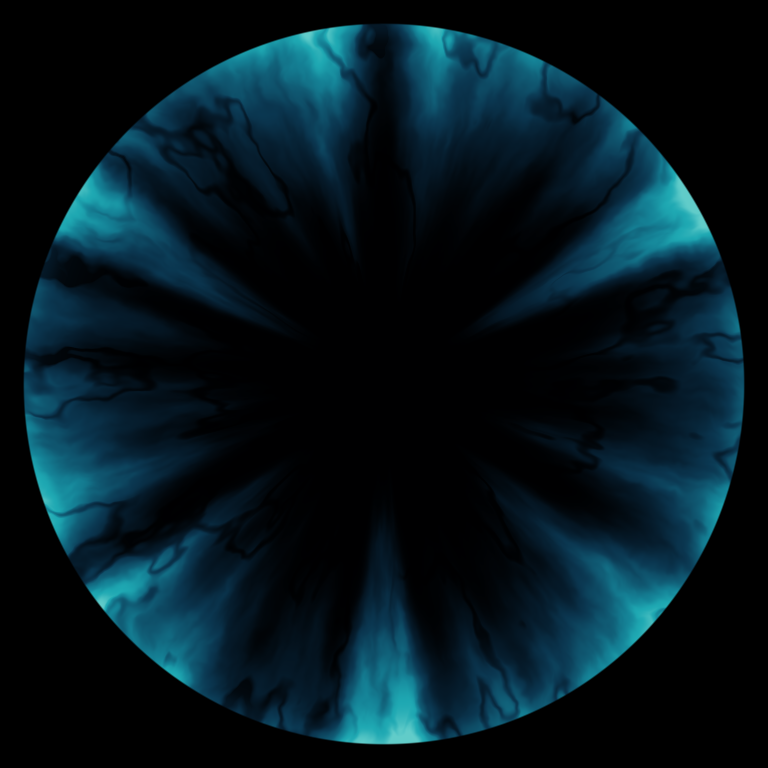
Reproduce this background procedurally as a three.js fragment shader.

```glsl
// A dark disc whose teal rays brighten from a black core to a crisp rim.
// The angle is folded into three mirrored sectors that set the broad beams;
// periodic polar noise then adds wavering fibres and thin dark cracks.

#define DISC_RADIUS 0.469
#define EDGE_SOFTNESS 0.0015
#define BEAM_FALLOFF 1.8
#define SHADE_FALLOFF 6.3
#define WARP_DEGREES 4.5
#define FIBRE_AMOUNT 0.62
#define CRACK_DEPTH 0.23
#define RIM_GLOW 0.07

varying vec2 vUv;

const float TAU = 6.2831853;

float hash(vec2 p) {
  vec3 q = fract(p.xyx * vec3(0.1031, 0.1030, 0.0973));
  q += dot(q, q.yzx + 33.33);
  return fract((q.x + q.y) * q.z);
}

// Value noise that repeats after a whole number of cells in x
float noise(vec2 p, float period) {
  vec2 cell = floor(p);
  vec2 f = fract(p);
  f = f * f * (3.0 - 2.0 * f);
  float x0 = mod(cell.x, period);
  float x1 = mod(cell.x + 1.0, period);
  float low = mix(hash(vec2(x0, cell.y)), hash(vec2(x1, cell.y)), f.x);
  float high = mix(hash(vec2(x0, cell.y + 1.0)), hash(vec2(x1, cell.y + 1.0)), f.x);
  return mix(low, high, f.y);
}

// Layered noise around the circle: turn is 0..1, cells is the base count
float fbm(float turn, float depth, float cells) {
  float sum = 0.0;
  float weight = 0.5;
  for (int i = 0; i < 4; i++) {
    sum += weight * noise(vec2(turn * cells, depth), cells);
    cells *= 2.0;
    depth = depth * 2.0 + 17.0;
    weight *= 0.5;
  }
  return sum / 0.9375;
}

float bump(float x, float centre, float width) {
  float d = (x - centre) / width;
  return exp(-d * d);
}

// Broad brightness by degrees away from the nearest main beam
float sectorProfile(float deg) {
  float p = mix(0.50, 0.65, smoothstep(12.0, 42.0, deg));
  p += 0.45 * (1.0 - smoothstep(3.5, 9.0, deg));
  p -= 0.18 * bump(deg, 11.0, 3.0);
  p -= 0.17 * bump(deg, 25.0, 3.0);
  p += 0.19 * bump(deg, 49.5, 4.5);
  p -= 0.27 * bump(deg, 60.0, 4.5);
  return p;
}

vec3 palette(float level) {
  vec3 c = mix(vec3(0.0, 0.0, 0.004), vec3(0.02, 0.10, 0.16), smoothstep(0.0, 0.22, level));
  c = mix(c, vec3(0.04, 0.21, 0.31), smoothstep(0.18, 0.40, level));
  c = mix(c, vec3(0.06, 0.34, 0.44), smoothstep(0.36, 0.57, level));
  c = mix(c, vec3(0.08, 0.51, 0.59), smoothstep(0.53, 0.74, level));
  c = mix(c, vec3(0.12, 0.66, 0.70), smoothstep(0.70, 0.88, level));
  return mix(c, vec3(0.38, 0.80, 0.79), smoothstep(0.86, 1.06, level));
}

void main() {
  // Polar coordinates, radius 1 at the rim
  vec2 pos = vUv - 0.5;
  float dist = length(pos);
  float r = max(dist / DISC_RADIUS, 0.0001);
  float turn = fract(atan(pos.y, pos.x) / TAU);

  // Rays waver more towards the rim
  float waver = fbm(turn, r * 9.0, 36.0) - 0.5;
  float bentTurn = turn + waver * WARP_DEGREES / 360.0 * r * r;

  // Three mirrored sectors, with beams at 30, 150 and 270 degrees
  float sectorDeg = abs(mod(bentTurn * 360.0 + 30.0, 120.0) - 60.0);
  float strength = sectorProfile(sectorDeg);

  // Long fibres and finer wrinkles
  float fibres = fbm(bentTurn, r * 2.2 + 5.0, 48.0) - 0.5;
  float wrinkles = fbm(bentTurn + waver * 0.012, r * 9.0 + 31.0, 90.0) - 0.5;
  strength += FIBRE_AMOUNT * fibres + 0.20 * wrinkles * r;

  // Dark cracks along the mid level of a stretched noise
  float ridge = abs(fbm(bentTurn, r * 2.6 + 53.0, 30.0) - 0.5);
  float crack = 1.0 - smoothstep(0.0, 0.045, ridge);
  float beam = 1.0 - smoothstep(4.0, 10.0, sectorDeg);
  strength -= CRACK_DEPTH * crack * (1.0 - 0.75 * beam);
  strength = clamp(strength, 0.12, 1.08);

  // Weak rays fade sooner towards the core
  float falloff = mix(SHADE_FALLOFF, BEAM_FALLOFF, min(strength, 1.0));
  float level = strength * pow(r, falloff);
  level += RIM_GLOW * smoothstep(0.94, 1.0, r);
  level *= smoothstep(0.12, 0.42, r);

  float disc = 1.0 - smoothstep(-EDGE_SOFTNESS, EDGE_SOFTNESS, dist - DISC_RADIUS);
  gl_FragColor = vec4(palette(level) * disc, 1.0);
}
```
